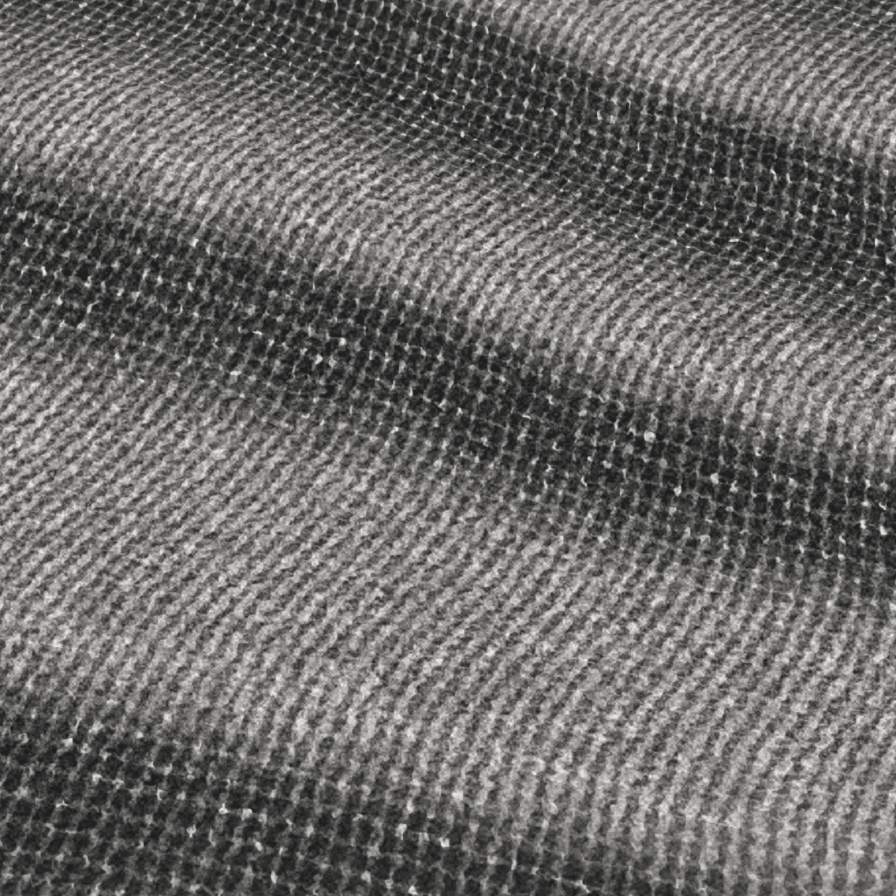
Give the GLSL for this texture, as a WebGL 2 fragment shader.

```glsl
#version 300 es
precision highp float;

uniform vec2 u_resolution;
out vec4 fragColor;

const float TAU = 6.2831853;

// Fold crests as (height at left edge, slope), measured downward
const vec2 CREST[5] = vec2[5](vec2(-0.54, 0.37), vec2(-0.20, 0.36),
    vec2(0.135, 0.355), vec2(0.71, 0.25), vec2(1.51, 0.25));
const float ROWS[4] = float[4](23.0, 23.0, 30.0, 37.0);
// Phases between which each fold returns from shade to light
const vec2 RETURN[4] = vec2[4](vec2(0.40, 0.90), vec2(0.42, 0.86),
    vec2(0.26, 0.56), vec2(0.30, 0.62));

const float COLUMNS_FAR = 53.0;    // stitches across at the top
const float COLUMNS_NEAR = 35.0;   // stitches across at the bottom
const float LEAN = 0.80;           // average slant of the wales
const float LEAN_SWING = 0.026;    // bending of the wales over each fold
const float ROW_SQUEEZE = 0.33;    // foreshortening of rows in the troughs
const float DARK_PHASE = 0.21;     // place of the shaded slope in a fold
const float WOBBLE = 0.24;         // irregularity of the stitches
const float FRAY = 0.34;           // fuzziness of the yarn edges
const float GRAIN_SCALE = 240.0;
const float GRAIN_STRENGTH = 0.54;

const vec2 HOLE_TONE = vec2(0.165, 0.36);   // shaded, lit
const vec2 YARN_TONE = vec2(0.37, 0.70);
const vec3 TINT = vec3(1.0, 0.992, 0.98);

float hash(vec2 p) {
    p = fract(p * vec2(0.1031, 0.1137));
    p += dot(p, p.yx + 33.33);
    return fract((p.x + p.y) * p.x * 7.31);
}

float noise(vec2 p) {
    vec2 cell = floor(p), f = fract(p);
    f = f * f * (3.0 - 2.0 * f);
    return mix(mix(hash(cell), hash(cell + vec2(1, 0)), f.x),
               mix(hash(cell + vec2(0, 1)), hash(cell + vec2(1, 1)), f.x), f.y);
}

vec2 jitter(vec2 p) {
    return vec2(noise(p), noise(p + 41.0)) - 0.5;
}

float crestHeight(int i, float x) {
    return CREST[i].x + CREST[i].y * x - 0.010 * sin(TAU * x);
}

// Light drops just past a crest and returns toward the trough
float foldLight(float phase, vec2 fade, vec2 p) {
    float light = 1.0 - smoothstep(0.0, 0.16, phase) + smoothstep(fade.x, fade.y, phase);
    return clamp(light + 0.22 * (noise(p * 9.0) - 0.5), 0.0, 1.0);
}

// Returns phase within the fold, row coordinate and light
vec3 foldAt(vec2 p) {
    vec3 fold = vec3(0.0);
    for (int i = 0; i < 4; i++) {
        float top = crestHeight(i, p.x), bottom = crestHeight(i + 1, p.x);
        if (p.y >= top) {
            float phase = (p.y - top) / (bottom - top);
            float squeezed = phase - ROW_SQUEEZE / TAU
                * (sin(TAU * (phase - DARK_PHASE)) + sin(TAU * DARK_PHASE));
            fold = vec3(phase, squeezed * ROWS[i] + 40.0 * float(i),
                        foldLight(phase, RETURN[i], p));
        }
    }
    return fold;
}

// Returns yarn coverage and bright knots at the crossings
vec2 stitches(vec2 grid, float light) {
    vec2 q = fract(grid);
    float bow = 0.5 + 0.05 * sin(TAU * q.y);
    float across = abs(q.x - bow);
    float along = min(q.y, 1.0 - q.y);
    float width = mix(0.16, 0.25, light);
    float strand = 1.0 - smoothstep(width - 0.12, width + 0.16, across);
    float row = 1.0 - smoothstep(0.02, 0.23, along);
    float knot = 1.0 - smoothstep(0.05, 0.27, length(vec2(across, along)));
    vec2 id = floor(grid + vec2(0.0, 0.5));
    float strength = 0.65 + 0.35 * hash(id + 7.0);
    float cover = max(strand * strength, row * mix(0.85, 0.50, light) * strength);
    return vec2(cover, knot * (0.35 + hash(id)));
}

void main() {
    vec2 p = gl_FragCoord.xy / u_resolution;
    p.y = 1.0 - p.y;

    vec3 fold = foldAt(p);
    float light = fold.z;

    // Slanted stitch grid with perspective, wobble and frayed edges
    float wale = p.x - 0.5 + LEAN * p.y
        - LEAN_SWING * sin(TAU * (fold.x - DARK_PHASE));
    vec2 grid = vec2(wale * mix(COLUMNS_FAR, COLUMNS_NEAR, p.y), fold.y);
    grid += WOBBLE * jitter(p * 75.0) + FRAY * jitter(p * 190.0);
    vec2 weave = stitches(grid, light);

    // Fibre speckle, softer away from the plane of focus
    float focus = 1.0 - 0.45 * smoothstep(0.28, 0.55, abs(p.y - 0.5));
    float grain = 0.6 * noise(p * GRAIN_SCALE)
        + 0.4 * noise(p * GRAIN_SCALE * 1.9 + 17.0) - 0.5;

    // Shaded yarn over dark gaps, with glinting knots
    float hole = mix(HOLE_TONE.x, HOLE_TONE.y, light);
    float yarn = mix(YARN_TONE.x, YARN_TONE.y, light);
    float tone = mix(hole, yarn, weave.x);
    tone += 0.36 * weave.y * mix(1.0, 0.25, light);
    tone += GRAIN_STRENGTH * focus * grain * mix(0.5, 1.0, max(weave.x, light * 0.8));
    tone += 0.05 * smoothstep(0.88, 1.0, fold.x);

    fragColor = vec4(clamp(tone, 0.12, 0.90) * TINT, 1.0);
}
```
